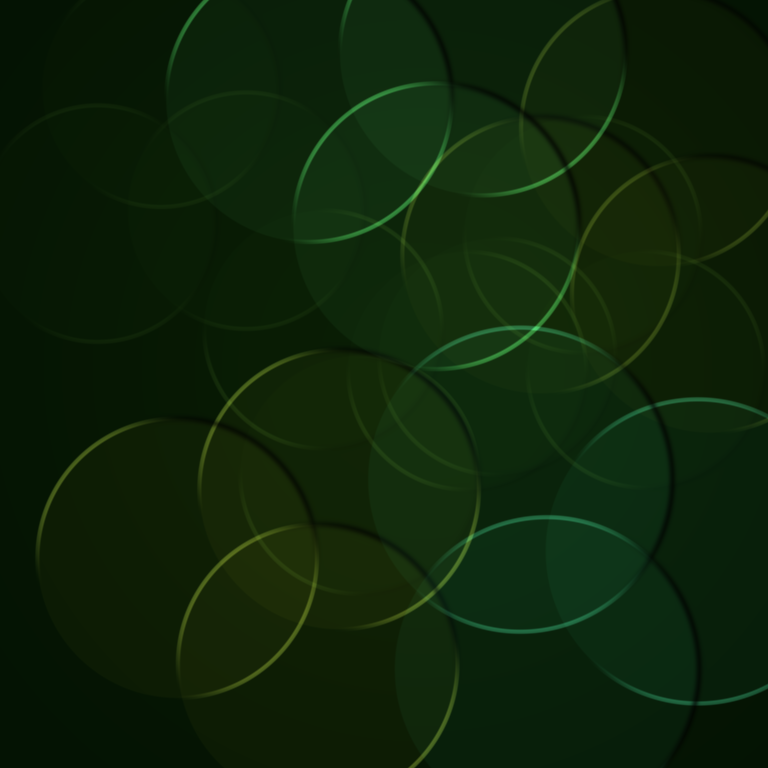
Reproduce this background procedurally as a three.js fragment shader.

```glsl
// Overlapping translucent discs with glinting rims, in clusters of three on dark green.
varying vec2 vUv;

const float SPREAD = 0.727;   // distance of a disc from its cluster centre, in radii
const float EDGE = 0.0015;    // softness of disc borders

vec2 direction(float degrees) {
  float a = radians(degrees);
  return vec2(cos(a), sin(a));
}

// Adds one disc: a faint fill, a rim lit at both ends of the light axis,
// and a dark edge on the side at right angles to it.
vec3 addDisc(vec3 color, vec2 offset, float radius, vec2 axis,
             vec3 fill, vec3 rim, float shade) {
  float dist = length(offset) - radius;
  vec2 normal = offset / max(length(offset), 0.0001);

  float inside = 1.0 - smoothstep(-EDGE, EDGE, dist);
  float along = dot(normal, axis);
  float glint = smoothstep(-0.25, 1.0, 2.0 * along * along - 1.0);
  float line = 1.0 - smoothstep(0.0012, 0.0042, abs(dist));

  float darkSide = smoothstep(0.5, 0.95, dot(normal, vec2(axis.y, -axis.x)));
  float darkLine = exp(-dist * dist / 0.00002);

  color += fill * inside;
  color *= 1.0 - shade * darkSide * darkLine;
  return color + rim * glint * line;
}

// Three equal discs spaced evenly around a centre.
vec3 addCluster(vec3 color, vec2 p, vec2 centre, float radius, float turn,
                float lightAngle, vec3 fill, vec3 rim, float shade) {
  vec2 axis = direction(lightAngle);
  for (int i = 0; i < 3; i++) {
    vec2 discCentre = centre + SPREAD * radius * direction(turn + 120.0 * float(i));
    color = addDisc(color, p - discCentre, radius, axis, fill, rim, shade);
  }
  return color;
}

// Deep green ground, a little lighter towards the middle right.
vec3 ground(vec2 p) {
  float glow = 1.0 - smoothstep(0.1, 0.75, length(p - vec2(0.55, 0.52)));
  return mix(vec3(0.016, 0.075, 0.010), vec3(0.030, 0.102, 0.014), glow);
}

void main() {
  vec2 p = vUv;
  vec3 color = ground(p);

  // Faint small discs behind
  vec3 mistFill = vec3(0.005, 0.010, 0.003);
  vec3 mistRim = vec3(0.050, 0.070, 0.025);
  color = addCluster(color, p, vec2(0.219, 0.773), 0.154, 95.0, 100.0,
                     mistFill, mistRim * 0.6, 0.10);
  color = addCluster(color, p, vec2(0.499, 0.490), 0.155, 14.0, 45.0,
                     mistFill, mistRim, 0.10);
  color = addCluster(color, p, vec2(0.749, 0.583), 0.154, 85.0, 45.0,
                     mistFill, mistRim * 0.8, 0.10);

  // Olive discs, dim above and bright below
  vec3 oliveFill = vec3(0.030, 0.027, 0.005);
  vec3 oliveRim = vec3(0.240, 0.265, 0.090);
  color = addCluster(color, p, vec2(0.829, 0.706), 0.180, 77.0, 145.0,
                     oliveFill * 0.65, oliveRim * 0.6, 0.50);
  color = addCluster(color, p, vec2(0.362, 0.257), 0.182, 53.0, 140.0,
                     oliveFill, oliveRim, 0.55);

  // Green discs at the top, teal discs at the lower right
  color = addCluster(color, p, vec2(0.533, 0.836), 0.186, 45.0, 130.0,
                     vec3(0.018, 0.040, 0.023), vec3(0.140, 0.360, 0.180), 0.60);
  color = addCluster(color, p, vec2(0.766, 0.262), 0.198, 8.0, 95.0,
                     vec3(0.010, 0.038, 0.028), vec3(0.090, 0.260, 0.200), 0.60);

  gl_FragColor = vec4(color, 1.0);
}
```
